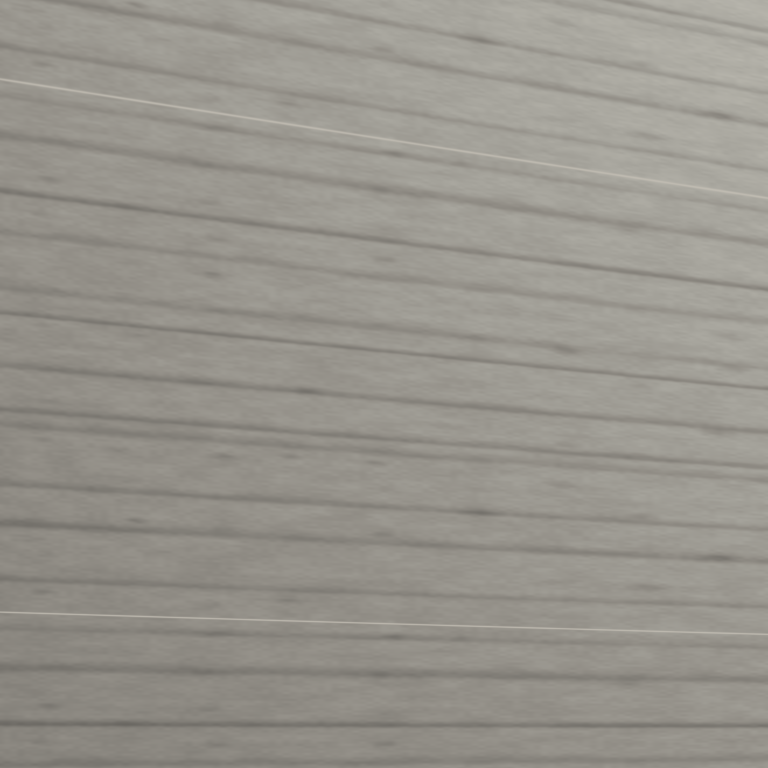
Reproduce this texture procedurally as a three.js fragment shader.

```glsl
varying vec2 vUv;

// Brightness at the four corners, and the tints it scales
const float BOTTOM_LEFT = 0.532;
const float BOTTOM_RIGHT = 0.594;
const float TOP_LEFT = 0.602;
const float TOP_RIGHT = 0.698;
const vec3 SHADE_TINT = vec3(1.0, 0.974, 0.923);
const vec3 LIGHT_TINT = vec3(1.0, 0.988, 0.940);
const vec3 SEAM_COLOR = vec3(0.77, 0.75, 0.71);
const float SEAM_STRENGTH = 0.75;

// Panel layout, measured down from the top edge
const float SEAM_START = 0.103;
const float SEAM_SLOPE = 0.155;
const float SEAM_BOW = 0.002;
const float PANEL_HEIGHT = 0.694;
const float PANEL_TAPER = 0.126;

// Groove positions, half widths and depths within one panel
const vec4 GROOVE_POS_A = vec4(0.030, 0.105, 0.210, 0.286);
const vec4 GROOVE_POS_B = vec4(0.391, 0.438, 0.537, 0.619);
const vec4 GROOVE_POS_C = vec4(0.648, 0.760, 0.834, 0.938);
const vec4 GROOVE_WIDTH_A = vec4(0.0055, 0.0075, 0.005, 0.0065);
const vec4 GROOVE_WIDTH_B = vec4(0.0065, 0.0038, 0.0055, 0.005);
const vec4 GROOVE_WIDTH_C = vec4(0.0065, 0.0055, 0.0065, 0.005);
const vec4 GROOVE_DEPTH_A = vec4(0.055, 0.070, 0.118, 0.054);
const vec4 GROOVE_DEPTH_B = vec4(0.052, 0.096, 0.082, 0.074);
const vec4 GROOVE_DEPTH_C = vec4(0.060, 0.068, 0.072, 0.062);
const float SHADOW_SPREAD = 1.6;

// Wear
const vec2 KNOT_GRID = vec2(9.0, 14.0);
const vec2 KNOT_SIZE = vec2(0.020, 0.0085);
const float KNOT_CHANCE = 0.5;
const float KNOT_DEPTH = 0.080;
const vec2 STREAK_GRID = vec2(24.0, 72.0);
const vec2 GRAIN_GRID = vec2(110.0, 220.0);
const float STREAK_AMOUNT = 0.036;
const float GRAIN_AMOUNT = 0.026;

float hash(vec2 p) {
  vec3 q = fract(p.xyx * 0.1031);
  q += dot(q, q.yzx + 33.33);
  return fract((q.x + q.y) * q.z);
}

// Value noise that wraps once per panel
float panelNoise(vec2 p, vec2 grid) {
  p *= grid;
  vec2 cell = floor(p);
  vec2 f = smoothstep(0.0, 1.0, p - cell);
  float y0 = mod(cell.y, grid.y);
  float y1 = mod(cell.y + 1.0, grid.y);
  float low = mix(hash(vec2(cell.x, y0)), hash(vec2(cell.x + 1.0, y0)), f.x);
  float high = mix(hash(vec2(cell.x, y1)), hash(vec2(cell.x + 1.0, y1)), f.x);
  return mix(low, high, f.y);
}

// Four grooves at once, each with a softer upper flank
float grooves(float v, vec4 pos, vec4 width, vec4 depth) {
  vec4 d = fract(v - pos + 0.5) - 0.5;
  vec4 r = d / (width * mix(vec4(SHADOW_SPREAD), vec4(1.0), step(0.0, d)));
  return dot(depth, exp(-r * r));
}

// Small dark ellipses scattered over a grid, most of them faint
float knots(vec2 p) {
  vec2 cell = floor(p * KNOT_GRID);
  vec2 id = vec2(cell.x, mod(cell.y, KNOT_GRID.y)) + 17.0;
  vec2 jitter = vec2(hash(id), hash(id + 41.0));
  vec2 center = (cell + mix(vec2(0.35), vec2(0.65), jitter)) / KNOT_GRID;
  float fade = hash(id + 127.0);
  float strength = step(hash(id + 83.0), KNOT_CHANCE) * mix(0.2, 1.0, fade * fade);
  vec2 r = (p - center) / (KNOT_SIZE * mix(0.6, 1.1, jitter.y));
  return strength * exp(-dot(r, r));
}

void main() {
  float x = vUv.x;
  float down = 1.0 - vUv.y;

  // Slanted, tapering panel coordinates
  float seamY = SEAM_START + SEAM_SLOPE * x + SEAM_BOW * x * (1.0 - x);
  float height = PANEL_HEIGHT - PANEL_TAPER * x;
  float v = (down - seamY) / height;
  vec2 p = vec2(x, v);

  // Light falling from the upper right
  float light = mix(mix(BOTTOM_LEFT, BOTTOM_RIGHT, x), mix(TOP_LEFT, TOP_RIGHT, x), vUv.y);

  // Streaks and grain
  light += STREAK_AMOUNT * (panelNoise(p, STREAK_GRID) - 0.5);
  light += GRAIN_AMOUNT * (panelNoise(p, GRAIN_GRID) - 0.5);

  // Grooves and knots
  float shade = grooves(v, GROOVE_POS_A, GROOVE_WIDTH_A, GROOVE_DEPTH_A)
              + grooves(v, GROOVE_POS_B, GROOVE_WIDTH_B, GROOVE_DEPTH_B)
              + grooves(v, GROOVE_POS_C, GROOVE_WIDTH_C, GROOVE_DEPTH_C);
  shade *= mix(0.85, 1.15, panelNoise(p, vec2(6.0, 24.0)));
  light -= shade + KNOT_DEPTH * knots(p);
  vec3 color = light * mix(SHADE_TINT, LIGHT_TINT, smoothstep(0.56, 0.66, light));

  // Pale seam between panels
  float seamDist = (fract(v + 0.5) - 0.5) * height;
  float seamWidth = mix(0.0010, 0.0018, vUv.y);
  float seam = exp(-seamDist * seamDist / (seamWidth * seamWidth));
  color = mix(color, SEAM_COLOR, SEAM_STRENGTH * seam);

  gl_FragColor = vec4(color, 1.0);
}
```
